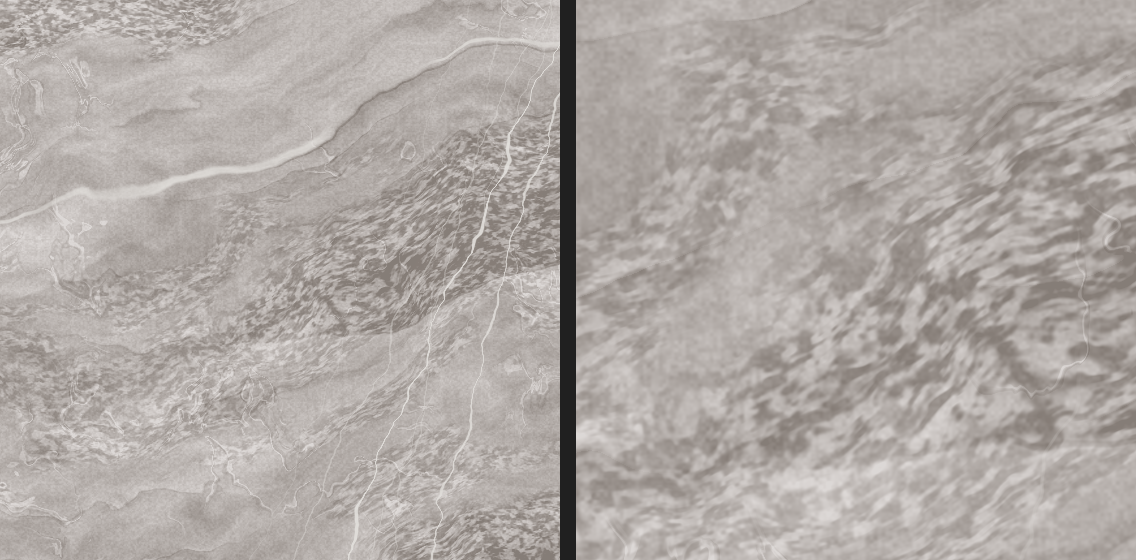
Left: the whole. Right: its middle third, enlarged.
Write a Shadertoy shader that draws this texture.

```glsl
const vec3 SHADOW_GREY = vec3(0.60, 0.57, 0.55);
const vec3 PALE_GREY = vec3(0.82, 0.80, 0.79);
const vec3 CALCITE = vec3(0.89, 0.88, 0.865);
const float BASE_TONE = 0.51;
const float CLOUD_CONTRAST = 1.0;
const float STREAK_CONTRAST = 0.75;
const float TERRACE_COUNT = 8.0;
const float TERRACE_CONTRAST = 0.26;
const float GRAIN_CONTRAST = 0.95;
const float DUST_CONTRAST = 0.24;
const float WARP_AMOUNT = 0.11;
const int VEIN_COUNT = 6;
// Each vein: foot position, lean, strength
const vec3 VEINS[VEIN_COUNT] = vec3[](
    vec3(0.595, 0.425, 1.0), vec3(0.755, 0.29, 0.8), vec3(0.52, 0.45, 0.4),
    vec3(0.66, 0.34, 0.35), vec3(0.69, 0.22, 0.35), vec3(0.47, 0.36, 0.2));

float hash(vec2 p) {
    return fract(sin(dot(p, vec2(127.1, 311.7))) * 43758.55);
}

float noise(vec2 p) {
    vec2 i = floor(p), f = fract(p);
    f = f * f * (3.0 - 2.0 * f);
    return mix(mix(hash(i), hash(i + vec2(1, 0)), f.x),
               mix(hash(i + vec2(0, 1)), hash(i + vec2(1, 1)), f.x), f.y);
}

float fbm(vec2 p) {
    float sum = 0.0, gain = 0.516;
    for (int i = 0; i < 5; i++) {
        sum += gain * noise(p);
        p = mat2(1.6, 1.2, -1.2, 1.6) * p + 3.7;
        gain *= 0.5;
    }
    return sum;
}

float foldHeight(float x) {
    return 0.605 + 0.12 * x + 0.23 * smoothstep(0.38, 0.88, x);
}

// Hairline of the given half width around zero
float line(float d, float width) {
    return 1.0 - smoothstep(width * 0.4, width * 1.4, abs(d));
}

// Sharp edge at zero, fading out over the given reach
float ledge(float d, float reach) {
    return smoothstep(-0.002, 0.003, d) * (1.0 - smoothstep(0.0, reach, d));
}

// Strength of the steep white fractures
float fractures(vec2 p) {
    float sum = 0.0;
    for (int i = 0; i < VEIN_COUNT; i++) {
        vec3 vein = VEINS[i];
        float row = float(i) * 9.3;
        float d = p.x - vein.x - vein.y * p.y;
        d += (fbm(vec2(p.y * 9.0, row)) - 0.5) * 0.075;
        float swell = noise(vec2(p.y * 24.0, row + 4.0));
        float width = 0.0009 + 0.0034 * swell * swell * vein.z;
        float visible = smoothstep(0.12, 0.55, noise(vec2(p.y * 6.0, row + 7.0)) + 0.3 * vein.z);
        float core = line(d, width) + 0.12 * exp(-abs(d) * 130.0);
        sum = max(sum, core * visible * vein.z);
    }
    return min(sum, 1.0);
}

void mainImage(out vec4 fragColor, in vec2 fragCoord) {
    vec2 p = fragCoord / iResolution.xy;
    vec2 warp = vec2(fbm(p * 4.0), fbm(p * 4.0 + 17.3)) - 0.5;
    vec2 w = p + warp * WARP_AMOUNT;
    float strata = w.y - foldHeight(w.x);
    vec2 flow = vec2(w.x + 0.3 * strata, strata);

    // Clouds and fine streaks along the folds
    float cloud = fbm(flow * vec2(3.0, 8.0) + 5.0);
    float streak = fbm(flow * vec2(9.0, 42.0) + warp * 5.0);
    float tone = BASE_TONE + CLOUD_CONTRAST * (cloud - 0.5) + STREAK_CONTRAST * (streak - 0.5);

    // Terraced layers with pale, broken rims
    float phase = fract(strata * TERRACE_COUNT + 2.2 * fbm(flow * vec2(3.0, 4.0) + 31.0));
    float rim = pow(1.0 - phase, 3.0) * smoothstep(0.0, 0.025, phase);
    float broken = smoothstep(0.38, 0.62, fbm(flow * vec2(5.0, 7.0) + 12.0));
    tone += TERRACE_CONTRAST * broken * (rim - 0.22 - 0.7 * smoothstep(0.95, 0.99, phase));

    // Granular belt widening to the right, dark corners and scattered patches
    float beltFloor = w.y - 0.26 - 0.265 * w.x;
    float beltRoof = 0.05 + 0.9 * w.x - w.y;
    float ragged = (fbm(flow * vec2(8.0, 20.0) + 40.0) - 0.5) * 0.16;
    float belt = smoothstep(-0.004, 0.008, beltFloor) * smoothstep(-0.06, 0.07, beltRoof + ragged);
    belt *= 1.0 - smoothstep(-0.16, -0.07, strata + ragged);
    float corner = smoothstep(0.90, 0.96, w.y + ragged) * (1.0 - smoothstep(0.38, 0.55, w.x));
    corner += smoothstep(0.01, 0.06, 0.20 * w.x - 0.045 - w.y + ragged * 0.3) * smoothstep(0.6, 0.75, w.x);
    float patches = 0.65 * smoothstep(0.51, 0.63, fbm(flow * vec2(4.0, 13.0) + 60.0));
    float grainy = clamp(max(belt, max(corner, patches * (1.0 - smoothstep(-0.1, 0.0, strata)))), 0.0, 1.0);
    vec2 grainPos = flow * vec2(95.0, 180.0);
    float grain = 0.6 * noise(grainPos) + 0.4 * noise(grainPos * 2.1 + 9.0);
    tone -= 0.26 * max(belt, corner);
    tone += grainy * GRAIN_CONTRAST * (smoothstep(0.28, 0.75, grain) - 0.5);

    // Pale sheets: left pocket, band under the belt, glow beside the main seam
    float pocket = smoothstep(-0.003, 0.004, w.y - 0.462 - 0.45 * w.x) * smoothstep(0.01, -0.02, strata);
    tone += 0.24 * pocket * (1.0 - smoothstep(0.15, 0.36, w.x));
    tone += 0.32 * ledge(-beltFloor, 0.13) * smoothstep(0.45, 0.75, w.x);
    tone -= 0.25 * line(beltFloor, 0.002) * smoothstep(0.4, 0.6, w.x);
    tone += 0.24 * ledge(strata, 0.10) * smoothstep(0.35, 0.6, w.x);
    tone -= 0.35 * line(strata + 0.004, 0.0022) * smoothstep(0.4, 0.55, w.x);

    // Curdled pale and dark hairlines
    float curdle = fbm(w * vec2(6.0, 11.0) + warp * 6.0) - 0.5;
    float curdleMask = smoothstep(0.45, 0.65, fbm(p * 7.0 + 80.0));
    tone += curdleMask * (0.42 * line(curdle, 0.013) - 0.22 * line(curdle + 0.035, 0.012));

    // Fine dust over the whole slab
    tone += DUST_CONTRAST * (noise(p * 260.0) + noise(p * 430.0 + 5.0) - 1.0);

    // White seam on the main fold and the steep fractures
    float seamWidth = 0.002 + 0.010 * noise(vec2(p.x * 9.0, 2.0));
    float seam = line(strata - 0.008, seamWidth) * (0.25 + 0.75 * smoothstep(0.3, 0.65, noise(vec2(p.x * 6.0, 8.0))));
    seam *= 0.55 + 0.6 * streak;
    float white = max(0.85 * min(seam, 1.0), 0.9 * fractures(p + warp * 0.03));

    vec3 stone = mix(SHADOW_GREY, PALE_GREY, clamp(tone, -0.35, 1.2));
    fragColor = vec4(mix(stone, CALCITE, white), 1.0);
}
```
